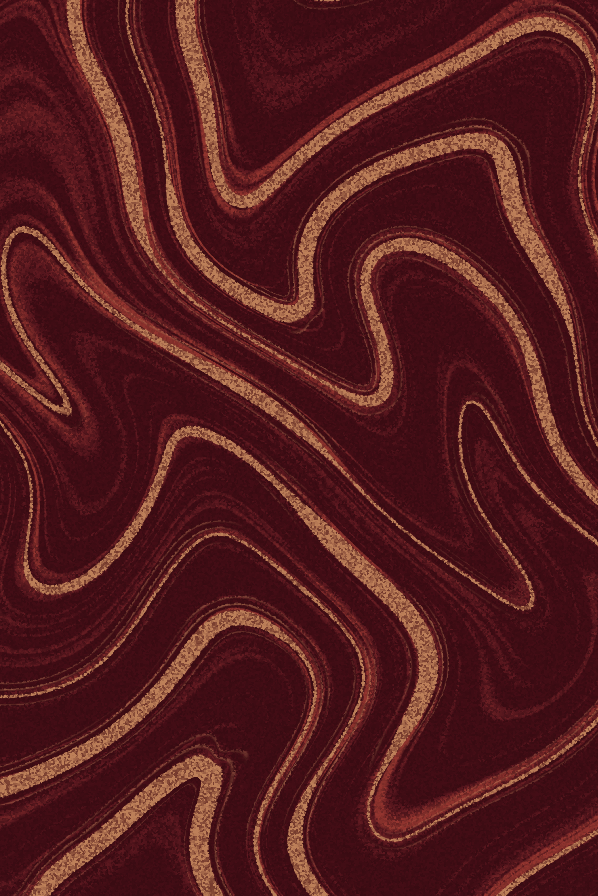
This texture is drawn by a Shadertoy shader. Its source:

```glsl
const vec3 DEEP = vec3(0.245, 0.048, 0.078);
const vec3 WINE = vec3(0.33, 0.085, 0.112);
const vec3 RED = vec3(0.53, 0.19, 0.17);
const vec3 GOLD_DARK = vec3(0.45, 0.22, 0.17);
const vec3 GOLD_LIGHT = vec3(0.74, 0.50, 0.35);
const float BANDS = 6.4;         // veins per canvas height before folding
const float LEAN = 0.6;          // overall fall of the veins to the right
const float FINGER_HEIGHT = 0.128;
const float FINGER_FREQ = 15.0;
const float WANDER = 0.065;      // sideways sway of the fingers
const float THIN = 0.0015;       // half widths of the gold veins
const float WIDE = 0.0105;
const float FLAKE_FREQ = 470.0;

float hash(vec2 p) {
    p = fract(p * vec2(0.1031, 0.1137));
    p += dot(p, p.yx + 33.33);
    return fract((p.x + p.y) * p.x * 7.31);
}

float noise(vec2 p) {
    vec2 i = floor(p), f = fract(p);
    f = f * f * (3.0 - 2.0 * f);
    return mix(mix(hash(i), hash(i + vec2(1, 0)), f.x),
               mix(hash(i + vec2(0, 1)), hash(i + vec2(1, 1)), f.x), f.y);
}

// Cellular noise: random brightness of the nearest flake
float flakes(vec2 p) {
    vec2 cell = floor(p);
    float nearest = 9.0, value = 0.0;
    for (int y = -1; y <= 1; y++)
    for (int x = -1; x <= 1; x++) {
        vec2 c = cell + vec2(x, y);
        vec2 centre = c + vec2(hash(c), hash(c + 57.0));
        float d = distance(p, centre);
        if (d < nearest) { nearest = d; value = hash(c + 113.0); }
    }
    return value;
}

// Folded coordinates: x runs across the veins, y along them
vec2 flow(vec2 p) {
    float x = p.x + WANDER * sin(8.0 * p.y + 3.0 * p.x + 0.8)
                  + 0.3 * WANDER * sin(19.0 * p.y - 5.0 * p.x + 2.0);
    float across = p.y + LEAN * x;
    across += FINGER_HEIGHT * sin(FINGER_FREQ * x + 3.0 * p.y + 0.4);
    across += 0.6 * FINGER_HEIGHT * sin(0.62 * FINGER_FREQ * x - 6.0 * p.y + 3.6);
    across += 0.16 * FINGER_HEIGHT * sin(1.9 * FINGER_FREQ * x + 13.0 * p.y + 1.0);
    return vec2(across, x - 0.6 * p.y + 1.0);
}

float line(float d, float halfWidth, float soft) {
    return 1.0 - smoothstep(halfWidth - soft, halfWidth + soft, abs(d));
}

void mainImage(out vec4 fragColor, in vec2 fragCoord) {
    vec2 p = fragCoord / iResolution.y;
    float soft = 0.6 / iResolution.y;
    float grain = flakes(p * FLAKE_FREQ);

    // Field and its steepness
    vec2 q = flow(p);
    float e = 0.001;
    float slope = length(vec2(flow(p + vec2(e, 0)).x, flow(p + vec2(0, e)).x) - q.x) / e;
    slope = max(slope, 0.5);

    // Signed distance to the vein of this band
    float t = q.x * BANDS + 20.0;
    float id = floor(t);
    float seed = hash(vec2(id, 7.0));
    float u = fract(t) - 0.5 + 0.3 * (seed - 0.5);
    float d = u / (BANDS * slope);

    // Veins swell and thin along their length
    float swell = 0.5 + 0.3 * sin(q.y * 8.0 + id * 2.4) + 0.2 * sin(q.y * 17.0 + id * 4.1);
    swell *= mix(0.7, 1.2, hash(vec2(id, 31.0)));
    float width = mix(THIN, WIDE, smoothstep(0.25, 0.9, swell));
    width = min(width, 0.17 / (BANDS * slope));
    width += 0.0012 * (grain - 0.5);

    // Red filaments, strongest on one flank of each vein
    float fibre = mix(noise(vec2(q.x * 95.0 + 90.0, q.y * 5.0 + 40.0)),
                      noise(vec2(q.x * 190.0 + 300.0, q.y * 9.0 + 70.0)), 0.55);
    fibre = smoothstep(0.22, 0.8, fibre);
    float broad = noise(vec2(q.x * 30.0 + 60.0, q.y * 4.0 + 20.0));
    float gap = max(abs(d) - width, 0.0);
    float flank = d > 0.0 ? exp(-gap / 0.026) : 0.7 * exp(-gap / 0.009);
    flank *= 1.0 - smoothstep(0.28, 0.36, abs(u));
    flank *= 0.3 + 0.7 * noise(vec2(id * 3.7 + 50.0, q.y * 6.0 + 30.0));
    float tone = fibre * (0.6 * broad + 0.95 * flank);

    tone += 0.2 * (grain - 0.5);
    vec3 col = mix(DEEP, WINE, smoothstep(0.16, 0.44, tone));
    col = mix(col, RED, smoothstep(0.38, 0.9, tone));
    col *= 0.9 + 0.2 * grain;

    // Gold vein with fine hairlines beside it
    vec3 gold = mix(GOLD_DARK, GOLD_LIGHT, smoothstep(-0.1, 0.85, grain));
    float hair = line(d - width - 0.006, 0.0009, soft)
               + 0.7 * line(d - width - 0.013, 0.0008, soft)
               + 0.6 * line(d + width + 0.008, 0.0008, soft);
    hair *= smoothstep(0.3, 0.65, noise(vec2(id * 5.1 + 11.0, q.y * 8.0 + 25.0)));
    hair *= 1.0 - smoothstep(0.25, 0.32, abs(u));
    col = mix(col, gold, 0.6 * clamp(hair, 0.0, 1.0));
    col = mix(col, gold, line(d, width, soft));

    fragColor = vec4(col, 1.0);
}
```
